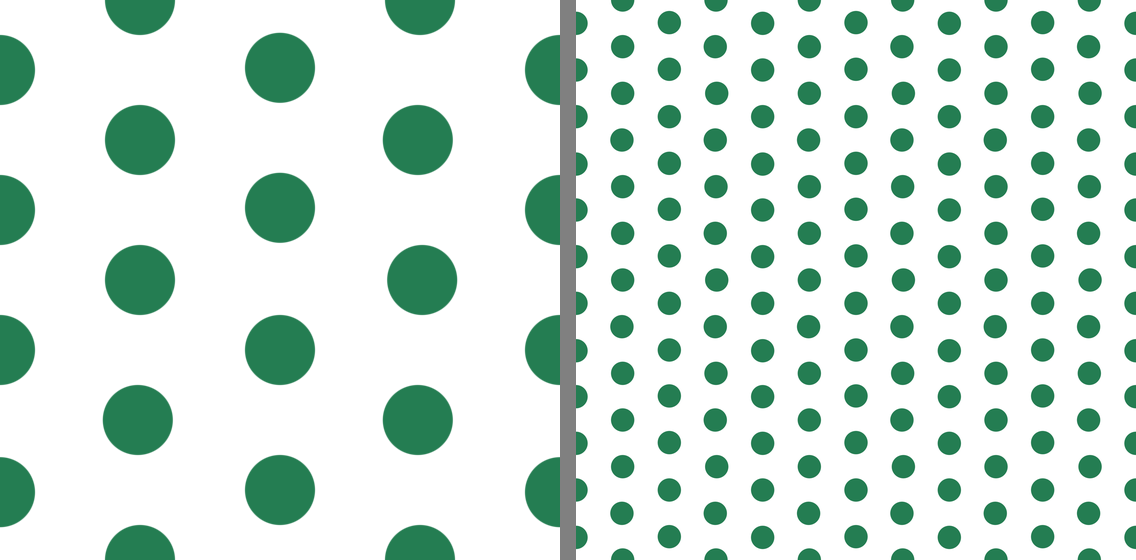
Left, the tile; right, the same tile 3 across and 3 down.
This pattern is drawn by a Shadertoy shader. Its source:

```glsl
const vec2 REPEATS = vec2(2.0, 4.0);            // dots per set, across and down
const float DOT_RADIUS = 0.0625;
const float EDGE_SOFTNESS = 0.0015;
const vec2 COLUMN_DRIFT = vec2(0.0, 0.0039);    // placement error of the edge and centre columns
const vec2 STAGGER_DRIFT = vec2(0.0039, 0.0);   // placement error of the columns between
const vec3 PAPER = vec3(1.0);
const vec3 GREEN = vec3(0.14, 0.49, 0.32);

float hash(vec2 p) {
    vec3 q = fract(vec3(p.xyx) * 0.1031);
    q += dot(q, q.yzx + 33.33);
    return fract((q.x + q.y) * q.z);
}

// Signed distance to a wrapping grid of dots, some of them slightly misplaced
float dotGrid(vec2 uv, vec2 offset, vec2 drift) {
    vec2 grid = uv * REPEATS - offset;
    vec2 cell = round(grid);
    vec2 id = mod(cell, REPEATS);
    float slip = round(2.0 * hash(id + 7.0 * offset + 3.0) - 1.0);
    vec2 local = (grid - cell) / REPEATS - drift * slip;
    return length(local) - DOT_RADIUS;
}

void mainImage(out vec4 fragColor, in vec2 fragCoord) {
    vec2 uv = fragCoord / iResolution.xy;

    // Two interleaved sets, half a cell apart
    float columns = dotGrid(uv, vec2(0.0, 0.5), COLUMN_DRIFT);
    float stagger = dotGrid(uv, vec2(0.5, 0.0), STAGGER_DRIFT);
    float dist = min(columns, stagger);

    float blur = max(EDGE_SOFTNESS, 0.75 / iResolution.y);
    float ink = 1.0 - smoothstep(-blur, blur, dist);
    fragColor = vec4(mix(PAPER, GREEN, ink), 1.0);
}
```
